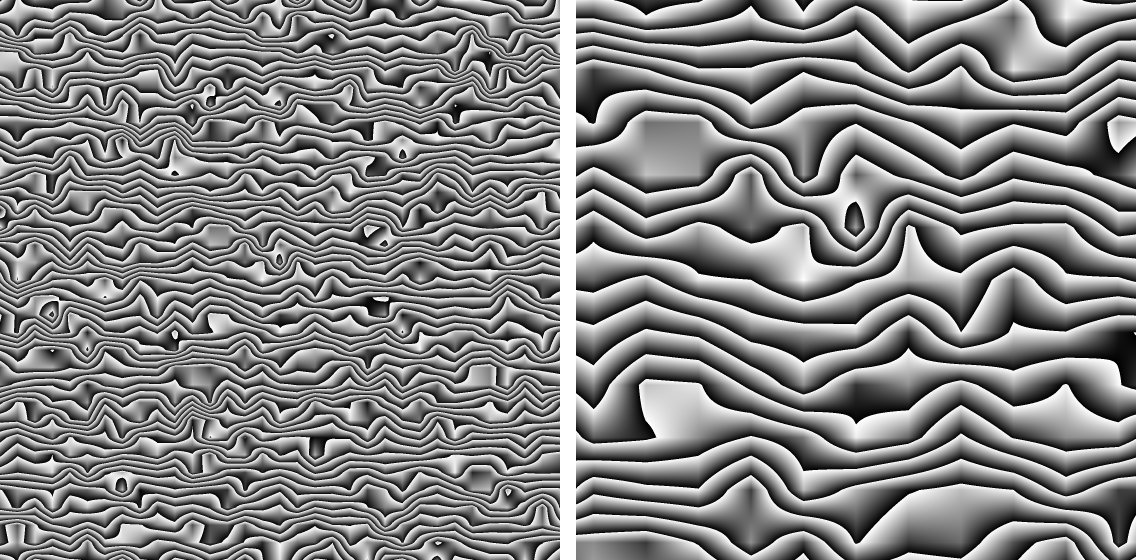
Left: the whole. Right: its middle third, enlarged.
Write a WebGL 1 fragment shader that draws this pattern.

```glsl
precision highp float;
uniform vec2 u_resolution;

const float CELLS = 32.0;          // lattice cells across the canvas
const float BANDS_PER_CELL = 1.8;  // mean upward climb of the ramp
const float RELIEF = 3.5;          // strength of the distortion
const int SAMPLES = 3;             // subsamples per axis

float hash(vec2 p) {
  vec3 q = fract(vec3(p.xyx) * vec3(0.1031, 0.1030, 0.0973));
  q += dot(q, q.yzx + 33.33);
  return fract((q.x + q.y) * q.z);
}

vec2 gradient(vec2 corner) {
  float angle = 6.28319 * hash(corner + 17.0);
  return vec2(cos(angle), sin(angle));
}

float gradientNoise(vec2 p) {
  vec2 i = floor(p);
  vec2 f = p - i;
  vec2 e = vec2(0.0, 1.0);
  vec2 w = f * f * f * (f * (f * 6.0 - 15.0) + 10.0);
  float a = dot(gradient(i), f);
  float b = dot(gradient(i + e.yx), f - e.yx);
  float c = dot(gradient(i + e.xy), f - e.xy);
  float d = dot(gradient(i + e.yy), f - e.yy);
  return mix(mix(a, b, w.x), mix(c, d, w.x), w.y);
}

// Noise taken at every second cell centre, so neighbours are independent
float vertexHeight(vec2 vertex) {
  return gradientNoise(vertex * 2.0 + 0.5);
}

// Heights of the four corners of a cell: lower left, lower right, upper left, upper right
vec4 cornerHeights(vec2 cell) {
  return vec4(vertexHeight(cell),
              vertexHeight(cell + vec2(1.0, 0.0)),
              vertexHeight(cell + vec2(0.0, 1.0)),
              vertexHeight(cell + vec2(1.0, 1.0)));
}

// Unsmoothed blend keeps the creases along lattice lines
float bilinear(vec4 h, vec2 f) {
  return mix(mix(h.x, h.y, f.x), mix(h.z, h.w, f.x), f.y);
}

float sawtoothBands(vec2 p) {
  vec2 cell = floor(p);
  float relief = bilinear(cornerHeights(cell), p - cell);
  return fract(p.y * BANDS_PER_CELL + relief * RELIEF);
}

void main() {
  float unit = CELLS / min(u_resolution.x, u_resolution.y);
  float shade = 0.0;

  // Average subsamples to smooth the jumps between bands
  for (int y = 0; y < SAMPLES; y++) {
    for (int x = 0; x < SAMPLES; x++) {
      vec2 offset = (vec2(float(x), float(y)) + 0.5) / float(SAMPLES) - 0.5;
      shade += sawtoothBands((gl_FragCoord.xy + offset) * unit);
    }
  }
  shade /= float(SAMPLES * SAMPLES);
  gl_FragColor = vec4(vec3(shade), 1.0);
}
```
